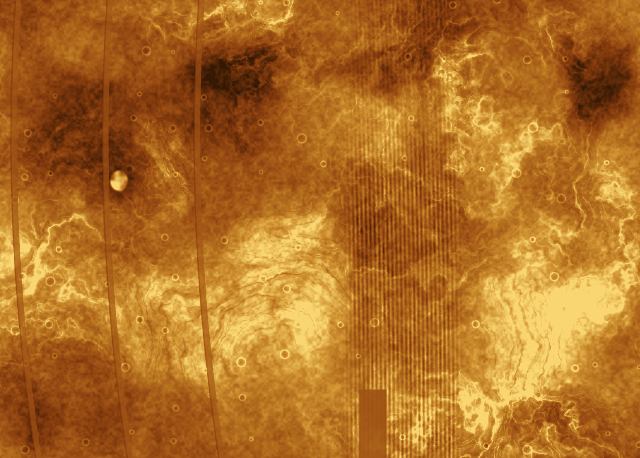
Write a WebGL 1 fragment shader that draws this texture.

```glsl
precision highp float;
// Amber radar mosaic of a volcanic planet: warped fractal plains, bright folded
// highlands, dark lava basins, thin veins and craters, overlaid by scan artefacts
// (seams and fine stripes). One tone value is built up, then mapped to a colour ramp.
uniform vec2 u_resolution;

// Tone is an index into the ramp: 0 = darkest, 5 = brightest.
const float BASE_TONE = 2.3;
const float PLAIN_CONTRAST = 5.2;
const float VEIN_STRENGTH = 2.6;
const float FOLD_STRENGTH = 2.3;
const float GRAIN_STRENGTH = 0.75;
const float STRIPE_PERIOD = 0.0093;
const float STRIPE_STRENGTH = 1.0;
const float SEAM_HALF_WIDTH = 0.006;
const float CRATER_CELL = 0.085;

const vec3 UMBER = vec3(0.30, 0.135, 0.025);
const vec3 RUST = vec3(0.50, 0.22, 0.05);
const vec3 COPPER = vec3(0.62, 0.32, 0.08);
const vec3 OCHRE = vec3(0.71, 0.44, 0.12);
const vec3 GOLD = vec3(0.82, 0.58, 0.20);
const vec3 CREAM = vec3(0.94, 0.78, 0.39);

float hash(vec2 p) {
  vec3 q = fract(p.xyx * 0.1031);
  q += dot(q, q.yzx + 33.33);
  return fract((q.x + q.y) * q.z);
}

float noise(vec2 p) {
  vec2 i = floor(p), f = fract(p);
  f = f * f * (3.0 - 2.0 * f);
  return mix(mix(hash(i), hash(i + vec2(1, 0)), f.x),
             mix(hash(i + vec2(0, 1)), hash(i + vec2(1, 1)), f.x), f.y);
}

vec2 turn(vec2 p) { return mat2(0.8, 0.6, -0.6, 0.8) * p; }

float fbm(vec2 p) {
  float sum = 0.0, amp = 0.46;
  for (int i = 0; i < 6; i++) {
    sum += amp * noise(p);
    p = turn(p) * 2.03 + 7.1;
    amp *= 0.55;
  }
  return sum;
}

// Thin bright crests where the noise crosses its middle value.
float ridges(vec2 p) {
  float sum = 0.0, amp = 0.5;
  for (int i = 0; i < 4; i++) {
    float crest = 1.0 - abs(2.0 * noise(p) - 1.0);
    crest *= crest;
    sum += amp * crest * crest * crest;
    p = turn(p) * 1.9 + 3.7;
    amp *= 0.65;
  }
  return sum;
}

// Soft elliptical region, 1 inside and 0 outside.
float region(vec2 p, vec2 centre, vec2 radius) {
  return smoothstep(1.3, 0.45, length((p - centre) / radius));
}

// Small ringed craters scattered over a jittered grid.
float craters(vec2 p) {
  vec2 cell = floor(p / CRATER_CELL);
  vec2 jitter = vec2(hash(cell + 11.0), hash(cell + 47.0));
  float r = mix(0.003, 0.010, hash(cell + 83.0));
  float d = length(p - (cell + 0.2 + 0.6 * jitter) * CRATER_CELL);
  float ring = smoothstep(0.003, 0.0, abs(d - r)) - 0.5 * smoothstep(r, 0.0, d);
  return ring * step(0.62, hash(cell + 29.0));
}

vec3 ramp(float t) {
  vec3 c = mix(UMBER, RUST, clamp(t, -0.5, 1.0));
  c = mix(c, COPPER, clamp(t - 1.0, 0.0, 1.0));
  c = mix(c, OCHRE, clamp(t - 2.0, 0.0, 1.0));
  c = mix(c, GOLD, clamp(t - 3.0, 0.0, 1.0));
  return mix(c, CREAM, clamp(t - 4.0, 0.0, 1.3));
}

void main() {
  vec2 p = gl_FragCoord.xy / u_resolution.y;
  vec2 bend = vec2(fbm(p * 5.0), fbm(p * 5.0 + 31.0)) - 0.5;
  vec2 w = p + 0.16 * bend;

  // Highlands, brighter ground and dark basins
  float west = max(region(w, vec2(0.43, 0.29), vec2(0.25, 0.14)),
                   region(w, vec2(0.65, 0.39), vec2(0.16, 0.19)));
  west *= 1.0 - smoothstep(0.765, 0.785, p.x);
  float high = max(west, 0.85 * region(w, vec2(1.16, 0.27), vec2(0.16, 0.15)));
  float rough = region(w, vec2(0.35, 0.64), vec2(0.06, 0.11))
              + region(w, vec2(1.04, 0.80), vec2(0.05, 0.13))
              + region(w, vec2(0.45, 0.98), vec2(0.24, 0.06))
              + region(w, vec2(1.15, 0.08), vec2(0.30, 0.11));
  float pale = region(w, vec2(0.10, 0.40), vec2(0.18, 0.17))
             + region(w, vec2(1.24, 0.50), vec2(0.20, 0.24));
  float basin = region(w, vec2(0.18, 0.67), vec2(0.15, 0.13))
              + region(w, vec2(0.53, 0.85), vec2(0.14, 0.08))
              + 1.3 * region(w, vec2(0.84, 0.83), vec2(0.14, 0.07))
              + 1.6 * region(w, vec2(1.30, 0.81), vec2(0.10, 0.13))
              + region(w, vec2(0.04, 0.10), vec2(0.10, 0.10));

  float tone = BASE_TONE + PLAIN_CONTRAST * (fbm(w * 4.0 + 5.0) - 0.5);
  tone += 2.2 * high + 0.5 * rough + 0.8 * pale - 1.4 * basin;

  // Veins on the plains, folds running around the highlands
  float veined = smoothstep(0.42, 0.66, fbm(p * 3.5 + 17.0));
  float vein = ridges(w * vec2(13.0, 10.0) + 3.0 * bend);
  tone += VEIN_STRENGTH * (vein - 0.18) * (0.25 + 0.8 * veined + 0.9 * rough + 0.3 * pale);
  float around = length((w - vec2(0.62, 0.22)) * vec2(1.0, 1.3));
  float fold = ridges(vec2(around * 26.0, w.x * 7.0 + w.y * 4.0));
  tone -= FOLD_STRENGTH * (fold - 0.22) * high;

  // Craters, with one large crater in a dark halo
  tone += 1.3 * craters(p);
  float big = length((p - vec2(0.26, 0.605)) * vec2(1.0, 0.85));
  tone = mix(tone, 0.2, 0.8 * smoothstep(0.05, 0.022, big));
  tone = mix(tone, 3.6 + 6.0 * (noise(p * 90.0) - 0.5), smoothstep(0.022, 0.016, big));

  tone += GRAIN_STRENGTH * (noise(p * 190.0) + noise(p * 95.0) - 1.0);

  // Scan stripes, broken up along their length
  float sx = p.x + 0.02 * p.y * p.y;
  float column = floor(sx / STRIPE_PERIOD);
  float wave = 4.0 * abs(fract(sx / STRIPE_PERIOD) - 0.5) - 1.0;
  float band = smoothstep(0.74, 0.79, p.x) * smoothstep(1.02, 0.98, p.x);
  band *= mix(1.0, 0.25, smoothstep(0.55, 0.78, p.y));
  float broken = 0.35 + 1.1 * noise(vec2(column * 0.7, p.y * 22.0));
  tone += band * (STRIPE_STRENGTH * wave * broken - 0.1);

  // Curved seams between strips, and a blank patch
  float drop = 0.7 - p.y;
  for (int i = 0; i < 3; i++) {
    float d = p.x - (0.03 + 0.2 * float(i) + 0.11 * drop * drop);
    float seam = smoothstep(SEAM_HALF_WIDTH + 0.002, SEAM_HALF_WIDTH, abs(d));
    float edge = smoothstep(0.003, 0.0, abs(d + SEAM_HALF_WIDTH));
    tone = mix(tone, 2.1, 0.65 * seam) - 0.7 * edge;
  }
  vec2 box = abs(p - vec2(0.814, 0.06)) - vec2(0.028, 0.088);
  tone = mix(tone, 2.0 + 1.2 * bend.x, 0.9 * smoothstep(0.003, 0.0, max(box.x, box.y)));

  gl_FragColor = vec4(ramp(tone), 1.0);
}
```
